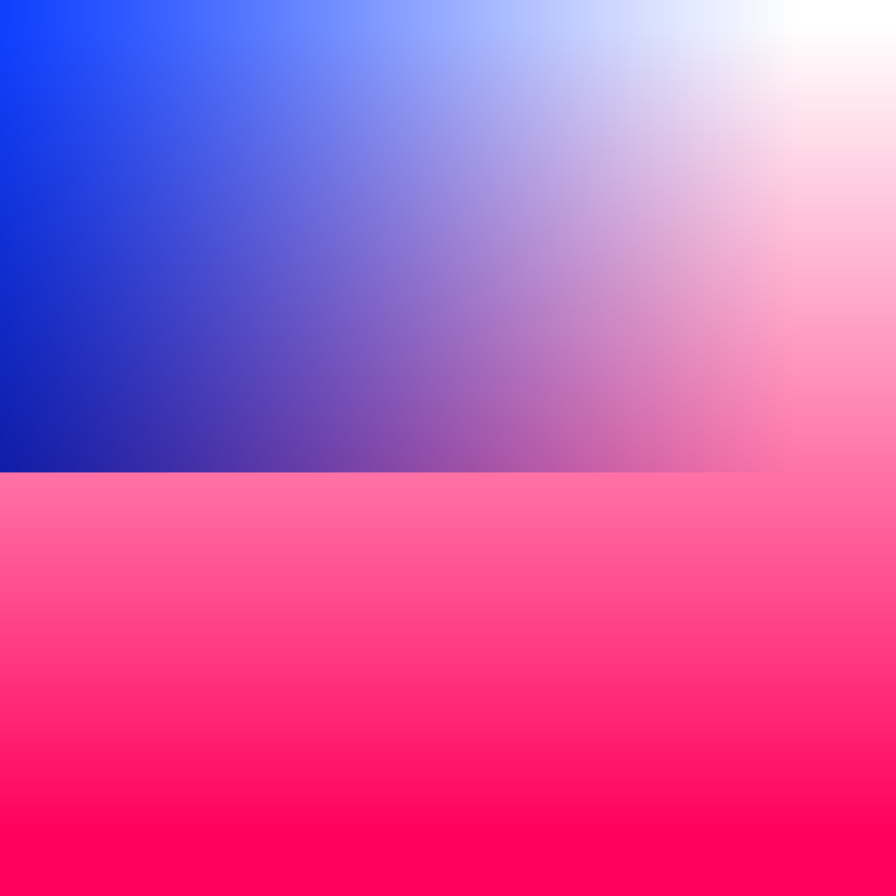
A Shadertoy shader for this background:

```glsl
// A white-to-pink vertical gradient whose upper half is tinted by a blue horizontal fade.
void mainImage(out vec4 fragColor, in vec2 fragCoord)
{
    vec2 uv = fragCoord / iResolution.xy;

    // Vertical fade, flat close to the bottom and top
    float height = clamp((uv.y - 0.07) / 0.9, 0.0, 1.0);
    vec3 color = mix(vec3(1.0, 0.0, 0.37), vec3(1.0), height);

    // Blue filter that clears towards the right
    float fade = clamp(uv.x / 0.89, 0.0, 1.0);
    fade = mix(fade, smoothstep(0.0, 1.0, fade), 0.25);
    vec3 tint = mix(vec3(0.06, 0.25, 1.0), vec3(1.0), fade);

    // Multiply the filter above a crisp, antialiased horizon
    float pixel = 1.0 / iResolution.y;
    float upper = smoothstep(-0.5 * pixel, 0.5 * pixel, uv.y - 0.4727);
    color *= mix(vec3(1.0), tint, upper);

    fragColor = vec4(color, 1.0);
}
```
